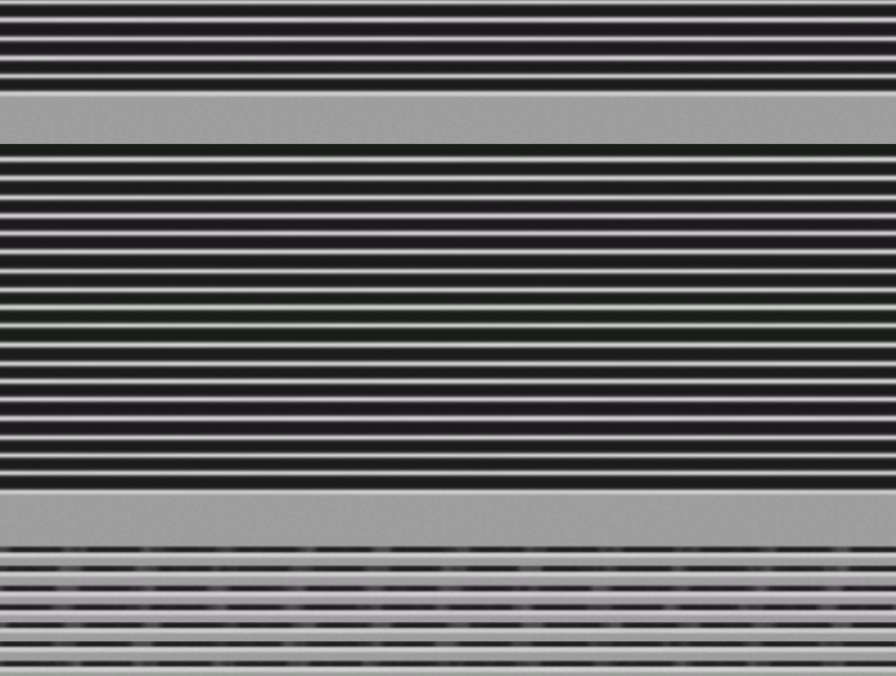
Give the GLSL for this pattern, as a WebGL 2 fragment shader.

```glsl
#version 300 es
precision highp float;
// Horizontal pale lines on near-black, split by two plain grey bands, with a
// lower zone of grey rows and broken dark lines. Each zone is a clamped row
// grid; a slow row sway, tint and grain come from waves and gradient noise.
#define PITCH 0.0273       // row spacing as a share of the height
#define LOW_PITCH 0.0279   // row spacing in the lower zone
#define BAND vec2(0.1400, 0.2130)  // upper grey band
#define LOW_START 0.7285   // top of the lower band
#define SWAY 0.040         // row offset, in pitches
#define LINE_HALF 0.125    // half width of a pale line, in pitches
#define LINE_SOFT 0.120    // softness of its edges, in pitches
#define DARK_HALF 0.165    // half width of a broken dark line, in pitches
#define GAP_STEP 0.1133    // spacing of the worn gaps along x
#define GAP_WEAR 0.34      // how far the gaps fade the dark lines
#define GRAIN 0.018
#define TINT 0.009

uniform vec2 u_resolution;
out vec4 fragColor;

const vec3 BLACK = vec3(0.105);
const vec3 GREY = vec3(0.618);
const vec3 PALE = vec3(0.805);
const float TAU = 6.28319;

float hash(float n) { return fract(sin(n * 91.7) * 4375.5); }

vec2 gradient(vec2 cell) {
    float angle = TAU * hash(dot(cell, vec2(1.27, 3.11)));
    return vec2(cos(angle), sin(angle));
}

float gradientNoise(vec2 p) {
    vec2 i = floor(p), f = fract(p);
    vec2 w = f * f * f * (f * (f * 6.0 - 15.0) + 10.0);
    vec2 e = vec2(1.0, 0.0);
    float a = dot(gradient(i), f);
    float b = dot(gradient(i + e.xy), f - e.xy);
    float c = dot(gradient(i + e.yx), f - e.yx);
    float d = dot(gradient(i + e.xx), f - e.xx);
    return mix(mix(a, b, w.x), mix(c, d, w.x), w.y);
}

// Soft stripe around zero: 1 inside the half width, 0 outside
float stripe(float d, float halfWidth, float soft) {
    return 1.0 - smoothstep(halfWidth - soft, halfWidth + soft, abs(d));
}

void main() {
    // x and depth below the top edge, both in canvas heights
    vec2 p = gl_FragCoord.xy / u_resolution.y;
    float v = 1.0 - p.y;
    float pixel = 1.0 / u_resolution.y;

    // Row grid of the current zone: first line, pitch and allowed rows
    float start = 0.2367, pitch = PITCH;
    vec2 rows = vec2(0.0, 18.0);
    if (v < 0.175) {
        start = 0.1395;
        rows = vec2(-9.0, 0.0);
    } else if (v > 0.765) {
        start = 0.8222;
        pitch = LOW_PITCH;
        rows = vec2(0.0, 9.0);
    }
    float q = (v - start) / pitch;
    float row = clamp(floor(q + 0.5), rows.x, rows.y);
    float seed = row + start * 57.0;
    float d = q - row - SWAY * cos(TAU * (row - 2.4) / 4.2);
    float soft = max(LINE_SOFT, 0.6 * pixel / pitch);

    // Plain bands and the lower grey zone over the dark ground
    float edge = max(0.0012, 0.6 * pixel);
    float upper = stripe(v - 0.5 * (BAND.x + BAND.y), 0.5 * (BAND.y - BAND.x), edge);
    float grey = max(upper, smoothstep(LOW_START - edge, LOW_START + edge, v));
    float low = step(0.803, v);
    vec3 color = mix(BLACK, GREY, grey);

    // Dark lines of the lower zone, worn at regular gaps
    float slot = p.x / GAP_STEP + 0.22 * hash(seed + 5.0);
    float gap = smoothstep(0.60, 1.0, 0.5 + 0.5 * cos(TAU * slot));
    float patches = gradientNoise(vec2(p.x * 38.0, seed * 7.3));
    float wear = GAP_WEAR * clamp(gap * (0.7 + patches) + 0.35 * patches, 0.0, 1.0);
    float dark = low * stripe(d + 0.28, DARK_HALF, 0.11);
    color = mix(color, BLACK * 1.15, dark * (1.0 - wear));

    // Pale lines with a faint halo on the dark ground
    float halfWidth = LINE_HALF + 0.025 * (hash(seed + 2.0) - 0.5);
    float halo = stripe(d, 0.25, 0.10) * (1.0 - grey);
    float shine = 1.0 + 0.03 * gradientNoise(vec2(p.x * 9.0, seed * 3.7));
    color += 0.09 * halo;
    color = mix(color, PALE * shine, stripe(d, halfWidth, soft));

    // Slow pink to green drift down the rows, then fine grain
    float drift = cos(TAU * (v * 3.6 - 0.21)) * (1.0 - 0.7 * grey * (1.0 - low));
    color += TINT * drift * vec3(0.4, -0.7, 0.4);
    color += GRAIN * gradientNoise(p * vec2(150.0, 260.0)) * (0.4 + 0.6 * grey);
    fragColor = vec4(clamp(color, 0.0, 1.0), 1.0);
}
```
